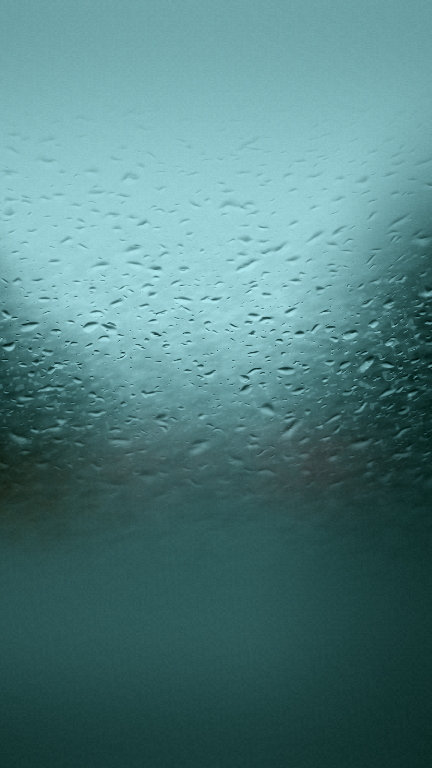
A Shadertoy shader for this texture:

```glsl
// Rain drops on a cold teal window, sharp in a middle band and blurred above and below.
#define DEEP vec3(0.050, 0.175, 0.160)
#define PALE vec3(0.625, 0.840, 0.860)
#define MID_SHIFT vec3(-0.060, 0.060, 0.090)
#define RUST vec3(0.060, -0.020, -0.020)
#define OLIVE vec3(0.020, -0.045, -0.075)
#define FOCUS 0.545
#define DROP_CELL 0.080
#define DROP_SHADE 0.58
#define DROP_GLINT 0.36
#define FILM 0.30
#define GRAIN 0.024

float hash(vec2 p) {
    return fract(sin(dot(p, vec2(127.1, 311.7))) * 43758.5453);
}

float noise(vec2 p) {
    vec2 i = floor(p), f = fract(p);
    f = f * f * (3.0 - 2.0 * f);
    return mix(mix(hash(i), hash(i + vec2(1, 0)), f.x),
               mix(hash(i + vec2(0, 1)), hash(i + vec2(1, 1)), f.x), f.y);
}

float fbm(vec2 p) {
    float sum = 0.0, amp = 0.5;
    for (int i = 0; i < 4; i++) {
        sum += amp * noise(p);
        p = p * 2.03 + 17.3;
        amp *= 0.5;
    }
    return sum;
}

float bell(float x, float centre, float width) {
    float d = (x - centre) / width;
    return exp(-d * d);
}

// Brightness of the defocused scene behind the glass
float sceneLight(vec2 uv) {
    float v = uv.y;
    float light = 0.23 + 0.11 * smoothstep(0.0, 0.2, v)
                + 0.48 * smoothstep(0.35, 0.62, v)
                - 0.18 * smoothstep(0.70, 1.0, v);
    float wobble = 0.10 * (fbm(uv * vec2(4.0, 6.0)) - 0.5);
    float rightEdge = 0.81 + 0.85 * max(v - 0.5, 0.0) + wobble;
    float leftEdge = 0.11 - 1.5 * max(v - 0.49, 0.0) + wobble;
    float right = smoothstep(rightEdge - 0.28, rightEdge + 0.20, uv.x)
                * (1.0 - smoothstep(0.60, 0.96, v)) * mix(0.65, 0.95, smoothstep(0.2, 0.42, v));
    float left = (1.0 - smoothstep(leftEdge - 0.12, leftEdge + 0.26, uv.x))
               * smoothstep(0.24, 0.42, v);
    light = mix(light, 0.20, right);
    light = mix(light, 0.21, left * 0.9);
    return light - 0.04 * pow(abs(uv.x - 0.45) * 1.8, 2.0);
}

// Scattered drops: x is the bright body, y the dark upper rim
vec2 dropLayer(vec2 p, float cell, float seed, float blur, float density) {
    vec2 pitch = cell * vec2(1.0, 0.62);
    vec2 id = floor(p / pitch);
    vec2 warp = vec2(noise(p * 3.5 / cell + seed), noise(p * 3.5 / cell + 40.0)) - 0.5;
    float lean = 0.38 * smoothstep(0.4, 1.0, p.x);
    vec2 shade = vec2(0);
    for (int y = -1; y <= 1; y++)
    for (int x = -1; x <= 1; x++) {
        vec2 c = id + vec2(x, y);
        vec2 key = c + seed;
        float present = step(hash(key + 3.7), density);
        vec2 jitter = vec2(hash(key), hash(key + 51.3));
        vec2 q = p - (c + 0.1 + 0.8 * jitter) * pitch;
        q.y -= q.x * (lean + 0.5 * (hash(key + 8.1) - 0.5));
        q += cell * 0.16 * warp;
        float size = cell * mix(0.10, 0.26, pow(hash(key + 23.9), 1.5));
        q /= size * vec2(1.0, mix(0.40, 0.70, hash(key + 71.0)));
        float soft = 0.20 + blur;
        float body = 1.0 - smoothstep(1.0 - min(soft, 0.9), 1.0 + soft, length(q));
        // The rim is heavier on one shoulder of each drop
        float tilt = 0.9 * (hash(key + 13.5) - 0.6);
        float rim = smoothstep(0.0, 0.6, q.y + tilt * q.x);
        float glint = 1.0 - smoothstep(-0.4, 0.5, q.y);
        shade += present * body * vec2(glint, rim);
    }
    return shade;
}

void mainImage(out vec4 fragColor, in vec2 fragCoord) {
    vec2 uv = fragCoord / iResolution.xy;
    vec2 p = fragCoord / iResolution.x;
    float light = sceneLight(uv);
    float brightness = smoothstep(0.2, 0.8, light);

    // Wet band, focus falloff and drops
    float wet = smoothstep(0.31, 0.44, uv.y) * (1.0 - smoothstep(0.70, 0.90, uv.y));
    float sharp = bell(uv.y, FOCUS, 0.12);
    float blur = 0.8 * (1.0 - sharp);
    vec2 drops = dropLayer(p, DROP_CELL, 11.0, blur, 0.75)
               + 0.9 * dropLayer(p, DROP_CELL * 0.62, 47.0, blur, 0.70)
               + 0.8 * sharp * dropLayer(p, DROP_CELL * 0.36, 93.0, 0.15, 0.62);
    drops = min(drops, 1.1);
    float contrast = wet * mix(0.36, 1.0, sharp);
    float glint = DROP_GLINT * mix(1.0, 0.30, brightness);
    float rim = DROP_SHADE * mix(0.22, 0.85, brightness);
    light += contrast * (glint * drops.x - rim * drops.y);

    // Fine water film, nearly level and rising to the right
    vec2 slant = vec2(p.x + 0.25 * p.y, p.y - 0.25 * p.x);
    float film = fbm(slant * vec2(38.0, 85.0)) - 0.47;
    float beads = smoothstep(0.66, 0.90, noise(slant * vec2(85.0, 150.0)));
    light += sharp * (FILM * film * mix(0.9, 0.6, brightness) + 0.16 * beads * (1.0 - brightness));
    light += 0.08 * bell(uv.y, 0.37, 0.09) * (fbm(slant * vec2(25.0, 65.0)) - 0.47);

    // Tone ramp, bluer in the middle
    float tone = clamp((light - 0.175) / 0.665, -0.15, 1.08);
    vec3 colour = mix(DEEP, PALE, tone) + MID_SHIFT * max(tone * (1.0 - tone), 0.0);

    // Warm stains low on the glass
    float mottled = 0.5 + fbm(p * 28.0);
    float rust = bell(uv.y, 0.395, 0.06) * (bell(uv.x, 0.72, 0.17) + 0.7 * bell(uv.x, 0.36, 0.16));
    float olive = bell(uv.y, 0.36, 0.075) * bell(uv.x, 0.02, 0.22);
    colour += mottled * (RUST * rust + OLIVE * olive);

    colour += GRAIN * (hash(floor(p * 288.0)) - 0.5);
    fragColor = vec4(clamp(colour, 0.0, 1.0), 1.0);
}
```
